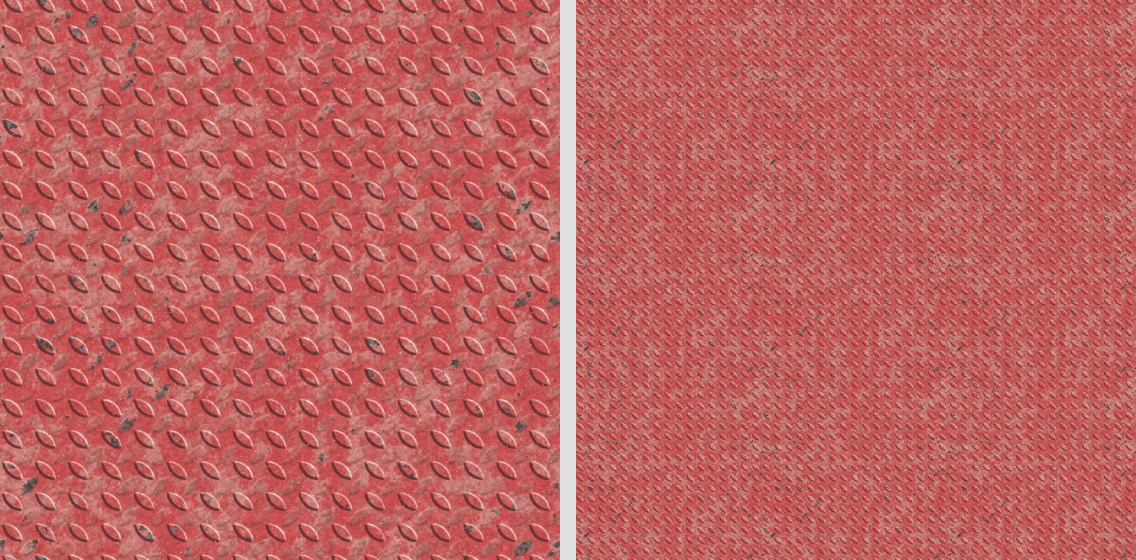
Left: one tile. Right: repeated 3 by 3.
A WebGL 2 fragment shader for this texture:

```glsl
#version 300 es
precision highp float;

#define REPEATS vec2(17.0, 18.0)
#define RIDGE_PHASE vec2(0.385, 0.885)
#define HALF_LENGTH 0.0228
#define HALF_WIDTH 0.0090
#define BEVEL 0.0030
#define LIGHT_REACH 0.0023
#define CROSS_HEIGHT 0.48
#define DUST 0.62
#define CHIPPING 0.31
#define GRAIN 0.30

uniform vec2 u_resolution;
out vec4 outColor;

const vec3 PAINT = vec3(0.775, 0.31, 0.315);
const vec3 FADED = vec3(0.765, 0.40, 0.385);
const vec3 DUSTY = vec3(0.80, 0.57, 0.54);
const vec3 GRIME = vec3(0.56, 0.38, 0.36);
const vec3 SHADOW = vec3(0.42, 0.19, 0.21);
const vec3 HIGHLIGHT = vec3(0.95, 0.77, 0.74);
const vec3 BARE_METAL = vec3(0.37, 0.34, 0.33);
const vec2 RIDGE_LIGHT = vec2(0.707, 0.707);
const vec2 CROSS_LIGHT = vec2(0.3, 0.954);

float hash(vec2 p) {
  vec3 q = fract(p.xyx * 0.1031);
  q += dot(q, q.yzx + 33.33);
  return fract((q.x + q.y) * q.z);
}

// Value noise that wraps after a whole number of cells.
float noise(vec2 p, float period, float seed) {
  p *= period;
  vec2 i = floor(p), f = p - i;
  vec2 a = mod(i, period) + seed, b = mod(i + 1.0, period) + seed;
  f = f * f * (3.0 - 2.0 * f);
  return mix(mix(hash(a), hash(vec2(b.x, a.y)), f.x),
             mix(hash(vec2(a.x, b.y)), hash(b), f.x), f.y);
}

float fbm(vec2 p, float period, float seed) {
  float sum = 0.0, gain = 0.5;
  for (int k = 0; k < 4; k++) {
    sum += gain * noise(p, period, seed);
    period *= 2.0;
    seed += 19.0;
    gain *= 0.55;
  }
  return sum / 1.0095;
}

// Distance to a repeated lens; lean -1 or 1 picks its diagonal.
float lens(vec2 p, vec2 phase, float lean, out vec2 id) {
  vec2 g = p * REPEATS - phase + 0.5;
  id = mod(floor(g), REPEATS);
  vec2 q = (fract(g) - 0.5) / REPEATS;
  vec2 axis = normalize(vec2(lean, 0.9));
  float along = dot(q, axis), across = abs(dot(q, vec2(axis.y, -axis.x)));
  float r = (HALF_WIDTH * HALF_WIDTH + HALF_LENGTH * HALF_LENGTH) / (2.0 * HALF_WIDTH);
  return length(vec2(across + r - HALF_WIDTH, along)) - r;
}

float raised(float d) { return 1.0 - smoothstep(-BEVEL, BEVEL, d); }

// Height lost along the light direction across one lens rim.
float slope(vec2 p, vec2 phase, float lean, vec2 light) {
  vec2 id, reach = light * LIGHT_REACH;
  return raised(lens(p - reach, phase, lean, id)) - raised(lens(p + reach, phase, lean, id));
}

// Scattered round specks, one at most per grid cell.
float specks(vec2 p, float count, float share, float radius, float seed) {
  vec2 g = p * count, id = mod(floor(g), count) + seed;
  vec2 centre = 0.25 + 0.5 * vec2(hash(id + 7.0), hash(id + 13.0));
  float d = length(fract(g) - centre) / count;
  return step(1.0 - share, hash(id)) * (1.0 - smoothstep(radius * 0.4, radius * 1.4, d));
}

void main() {
  vec2 p = gl_FragCoord.xy / u_resolution;
  vec2 ridgeId, crossId, crossPhase = RIDGE_PHASE + 0.5;
  float ridgeD = lens(p, RIDGE_PHASE, -1.0, ridgeId);
  float crossD = lens(p, crossPhase, 1.0, crossId);
  float ridge = raised(ridgeD), crossTop = raised(crossD);

  float broad = fbm(p, 6.0, 3.0);
  float mottle = fbm(p, 56.0, 41.0);
  float fine = noise(p, 200.0, 11.0);

  // Faded paint, and scuffed crossing ridges with some grime
  vec3 color = mix(PAINT, FADED, smoothstep(0.42, 0.72, 0.8 * mottle + 0.2 * broad));
  float scuff = crossTop * smoothstep(0.2, 0.6, mottle + 0.3 * (fine - 0.5));
  color = mix(color, FADED, scuff * 0.9);
  color = mix(color, GRIME, scuff * (0.12 + 0.5 * pow(hash(crossId + 5.0), 3.0)));

  // Dust gathered around the ridges and along the crossing rims
  float nearRidge = 1.0 - smoothstep(0.0, 0.008, min(ridgeD, crossD));
  float rim = 1.0 - smoothstep(0.0005, 0.003, abs(crossD));
  float dust = fbm(p, 30.0, 83.0) + 0.2 * (broad - 0.5) + 0.06 * nearRidge
             + 0.09 * rim + 0.16 * (fine - 0.5);
  color = mix(color, DUSTY, DUST * smoothstep(0.53, 0.78, dust));

  // Chips down to metal, heavier toward the left and right sides
  float side = 0.5 + 0.5 * cos(6.2832 * (p.x - 0.06));
  float luck = ridge > crossTop ? hash(ridgeId + 31.0) : hash(crossId + 67.0);
  float wear = pow(luck, 3.0) * (0.5 + 0.65 * side);
  float chip = smoothstep(0.0, 0.07, fbm(p, 54.0, 29.0) - 0.78 + CHIPPING * wear);
  chip *= smoothstep(0.3, 0.8, max(ridge, crossTop));
  color = mix(color, BARE_METAL + 0.25 * (fine - 0.5), 0.85 * chip);

  // Light from above and to the right
  float ridgeSlope = slope(p, RIDGE_PHASE, -1.0, RIDGE_LIGHT);
  float crossSlope = CROSS_HEIGHT * slope(p, crossPhase, 1.0, CROSS_LIGHT);
  float shine = smoothstep(0.35, 0.9, ridgeSlope) * (0.3 + 0.9 * mottle);
  shine += 0.7 * max(crossSlope, 0.0) * smoothstep(0.2, 0.8, mottle);
  color = mix(color, HIGHLIGHT, min(shine, 1.0) * (1.0 - 0.5 * chip));
  float shade = smoothstep(0.05, 0.75, -ridgeSlope) + max(-crossSlope, 0.0);
  color = mix(color, SHADOW, 0.95 * min(shade, 1.0));

  // Grit and fine grain
  color = mix(color, HIGHLIGHT, 0.6 * specks(p, 110.0, 0.09, 0.0012, 5.0));
  color = mix(color, BARE_METAL, 0.7 * specks(p, 64.0, 0.012, 0.0020, 91.0));
  color *= 1.0 + GRAIN * (0.4 * fine + 0.6 * noise(p, 384.0, 59.0) - 0.5);
  outColor = vec4(color, 1.0);
}
```
